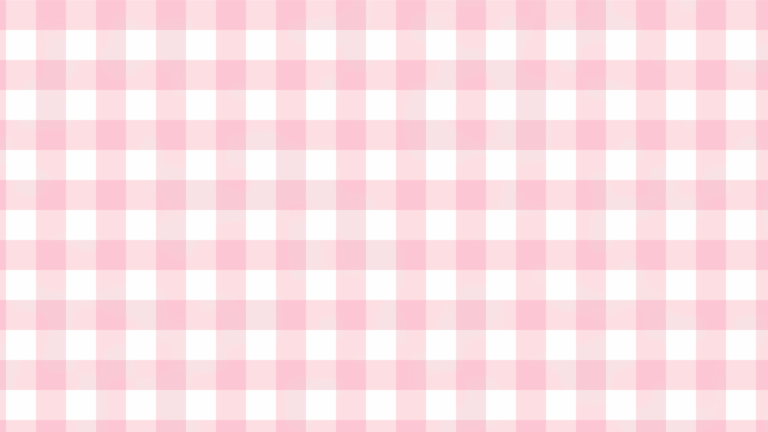
Give the GLSL for this pattern, as a WebGL 1 fragment shader.

```glsl
precision highp float;
// Pink and white gingham cloth with evenly crossed bands and faint fading.

uniform vec2 u_resolution;

const float REPEATS_DOWN = 7.2;                 // 12.8 across at 16:9
const vec2 BAND_CENTER = vec2(0.85, 0.25);      // in repeats, from the top left
const float BAND_HALF_WIDTH = 0.25;             // in repeats
const float EDGE_SOFTNESS = 0.022;              // in repeats
const float FADE_SCALE = 2.0;                   // fade blotches per repeat
const vec3 WHITE = vec3(1.0, 0.995, 0.995);
const vec3 LIGHT_PINK = vec3(0.992, 0.872, 0.888);
const vec3 DEEP_PINK = vec3(0.992, 0.778, 0.830);
const vec3 FADE_SHIFT = vec3(-0.016, 0.016, 0.010);

float hash(vec2 p) {
    return fract(sin(dot(p, vec2(127.1, 311.7))) * 43758.5453);
}

float valueNoise(vec2 p) {
    vec2 cell = floor(p);
    vec2 f = fract(p);
    f = f * f * (3.0 - 2.0 * f);
    float top = mix(hash(cell), hash(cell + vec2(1.0, 0.0)), f.x);
    float bottom = mix(hash(cell + vec2(0.0, 1.0)), hash(cell + vec2(1.0)), f.x);
    return mix(top, bottom, f.y);
}

// Coverage of the vertical (x) and horizontal (y) bands.
vec2 bandCoverage(vec2 p, float edge) {
    vec2 dist = abs(fract(p - BAND_CENTER + 0.5) - 0.5);
    return clamp((BAND_HALF_WIDTH - dist) / edge + 0.5, 0.0, 1.0);
}

void main() {
    // Position in repeats, measured from the top left.
    vec2 fromTop = vec2(gl_FragCoord.x, u_resolution.y - gl_FragCoord.y);
    float repeatsPerPixel = REPEATS_DOWN / u_resolution.y;
    vec2 p = fromTop * repeatsPerPixel;

    // One band gives light pink, two crossed bands give deep pink.
    vec2 bands = bandCoverage(p, max(repeatsPerPixel, EDGE_SOFTNESS));
    vec3 single = mix(WHITE, LIGHT_PINK, max(bands.x, bands.y));
    vec3 color = mix(single, DEEP_PINK, bands.x * bands.y);

    // Faint uneven fading of the dyed areas.
    float fade = smoothstep(0.55, 0.75, valueNoise(p * FADE_SCALE));
    color += FADE_SHIFT * fade * max(bands.x, bands.y);

    gl_FragColor = vec4(color, 1.0);
}
```
